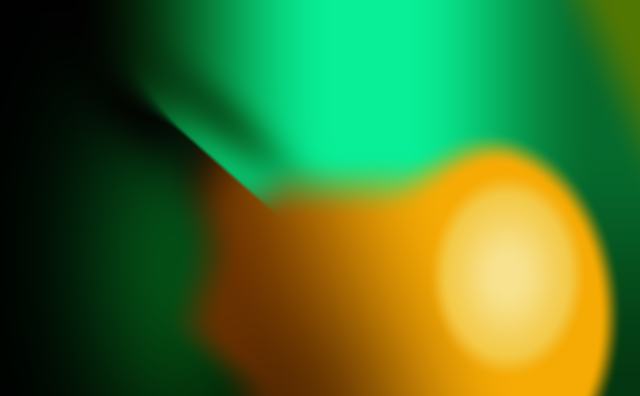
Reproduce this background procedurally as a Shadertoy shader.

```glsl
float glow(vec2 p, vec2 center, vec2 radius) {
    vec2 q = (p - center) / radius;
    return exp(-dot(q, q));
}

// Bright emerald light with a dim diagonal fold and an olive corner
vec3 emeraldLight(vec2 p, float along, float across) {
    float light = smoothstep(0.18, 0.86, p.x);
    light *= 1.0 - 0.56 * smoothstep(1.02, 1.52, p.x);
    light *= mix(0.5, 1.0, smoothstep(0.0, 0.65, p.y));
    light *= 1.0 - 0.36 * glow(vec2(along, across), vec2(0.2, 0.1), vec2(0.2, 0.055));
    light += 0.2 * glow(vec2(along, across), vec2(0.2, 0.0), vec2(0.18, 0.045));
    vec3 color = vec3(0.02 * light, 0.93 * light, 0.59 * pow(light, 1.5));

    float corner = dot(p - vec2(1.414, 1.0), vec2(0.907, 0.422));
    return mix(color, vec3(0.32, 0.46, 0.0), 0.95 * smoothstep(-0.03, 0.13, corner));
}

// Dim forest glow on the left
vec3 forestGlow(vec2 p) {
    vec3 color = vec3(0.0, 0.28, 0.08) * glow(p, vec2(0.43, 0.38), vec2(0.26, 0.42));
    return color + vec3(0.0, 0.07, 0.0) * glow(p, vec2(0.5, 0.0), vec2(0.25, 0.3));
}

// Brown to amber, with a pale oval core
vec3 amberLight(vec2 p) {
    float ramp = smoothstep(0.56, 1.2, p.x + 0.4 * (p.y - 0.3));
    vec3 color = mix(vec3(0.41, 0.19, 0.0), vec3(0.95, 0.66, 0.01), ramp);
    color *= 1.0 - 0.2 * glow(p, vec2(0.76, 0.0), vec2(0.25, 0.2));
    float oval = length((p - vec2(1.285, 0.305)) / vec2(0.185, 0.24));
    color = mix(color, vec3(0.94, 0.78, 0.27), smoothstep(1.1, 0.8, oval));
    return mix(color, vec3(0.96, 0.88, 0.56), smoothstep(0.95, 0.1, oval));
}

// Soft outline of the amber form
float amberMask(vec2 p) {
    float top = 0.615 - 0.05 * smoothstep(0.75, 0.6, p.x);
    float shoulder = smoothstep(top, top - 0.17, p.y) * smoothstep(1.4, 1.2, p.x);
    float oval = length((p - vec2(1.225, 0.2)) / vec2(0.335, 0.45));
    float inner = mix(0.65, 0.87, smoothstep(0.95, 1.3, p.x));
    float body = smoothstep(1.05, inner, oval);
    return 1.0 - (1.0 - shoulder) * (1.0 - body);
}

void mainImage(out vec4 fragColor, in vec2 fragCoord) {
    vec2 p = fragCoord / iResolution.y;
    p.x *= 1.62 * iResolution.y / iResolution.x;

    // Coordinates along and across the diagonal crease
    vec2 fromCrease = p - vec2(0.359, 0.757);
    float along = dot(fromCrease, vec2(0.752, -0.659));
    float across = dot(fromCrease, vec2(0.659, 0.752));

    vec3 amber = amberLight(p);
    vec3 above = mix(emeraldLight(p, along, across), amber, amberMask(p));

    // Shaded side: forest green, then brown, then amber
    float leftEdge = 0.48 + 0.1 * smoothstep(0.2, 0.0, p.y) + 0.02 * cos(16.0 * (p.y - 0.37));
    float brown = smoothstep(leftEdge - 0.05, leftEdge + 0.11, p.x);
    vec3 warm = amber * smoothstep(0.04, 0.38, along);
    vec3 below = mix(forestGlow(p), warm, brown);
    below = mix(below, amber, amberMask(p) * smoothstep(0.8, 1.0, p.x));
    below *= 1.0 - 0.95 * glow(vec2(along, across), vec2(0.0, -0.02), vec2(0.2, 0.1));

    // The crease is sharp in the middle and blurs toward its upper end
    float blur = mix(0.007, 0.09, smoothstep(0.46, 0.24, p.x));
    vec3 color = mix(below, above, smoothstep(-blur, blur, across));
    color += vec3(0.012, 0.008, 0.004) * smoothstep(0.0, 0.4, p.x);

    fragColor = vec4(clamp(color, 0.0, 1.0), 1.0);
}
```
